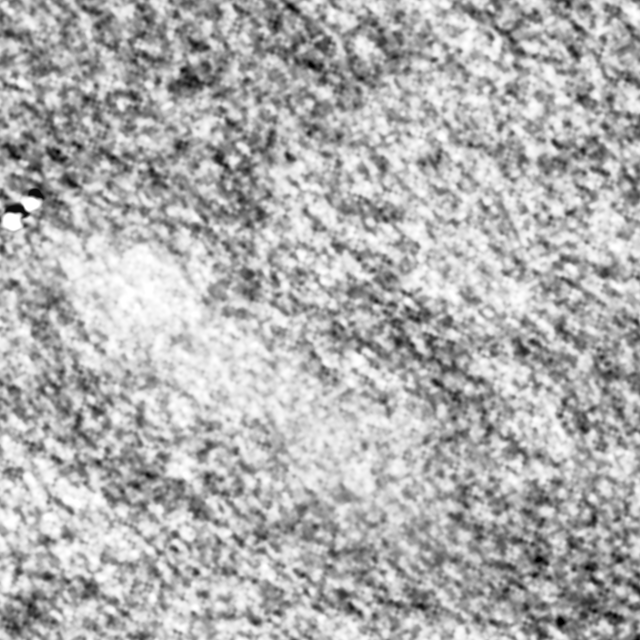
Write a Shadertoy shader that draws this texture.

```glsl
// Grey speckled grain with diagonal streaks, a pale band and a darker band.

const float FLOW_ANGLE = -0.68;      // streaks descend to the right
const float MEAN_TONE = 0.72;
const float KNEE = 0.75;             // highlights are compressed above this
const float HEADROOM = 0.31;

// Cells per canvas, along and across the flow
const vec2 CLOUD_CELLS = vec2(5.0, 9.0);
const vec2 PATCH_CELLS = vec2(19.0, 44.0);
const vec2 STREAK_CELLS = vec2(48.0, 108.0);
const vec2 GRAIN_CELLS = vec2(88.0);
const vec2 FINE_CELLS = vec2(152.0);

const float CLOUD_GAIN = 0.15;
const float PATCH_GAIN = 0.16;
const float STREAK_GAIN = 0.25;
const float GRAIN_GAIN = 0.25;
const float FINE_GAIN = 0.18;

// Bands: position across the flow, half width, change of tone
const vec3 PALE_BAND = vec3(0.545, 0.065, 0.17);
const vec3 DARK_BAND = vec3(0.72, 0.085, -0.09);
const float PALE_CALM = 0.35;        // grain contrast lost in the pale band

// Bright flecks at the left edge
const vec2 FLECK_START = vec2(0.018, 0.655);
const vec2 FLECK_STEP = vec2(0.032, 0.028);
const float FLECK_RADIUS = 0.014;

mat2 rotation(float angle) {
    float c = cos(angle), s = sin(angle);
    return mat2(c, s, -s, c);
}

float hash(ivec2 cell) {
    uvec2 k = uvec2(cell) * uvec2(73856093u, 19349663u);
    uint h = k.x ^ k.y;
    h = (h ^ (h >> 16)) * 73244475u;
    h = (h ^ (h >> 15)) * 668265263u;
    h ^= h >> 16;
    return float(h & 65535u) / 65535.0;
}

// Smooth value noise from -1 to 1
float noise(vec2 p) {
    ivec2 cell = ivec2(floor(p));
    vec2 w = fract(p);
    w = w * w * (3.0 - 2.0 * w);
    float low = mix(hash(cell), hash(cell + ivec2(1, 0)), w.x);
    float high = mix(hash(cell + ivec2(0, 1)), hash(cell + ivec2(1, 1)), w.x);
    return 2.0 * mix(low, high, w.y) - 1.0;
}

float bell(float x, float width) {
    return exp(-0.5 * x * x / (width * width));
}

float shoulder(float tone) {
    float over = max(tone - KNEE, 0.0);
    return min(tone, KNEE) + HEADROOM * (1.0 - exp(-over / HEADROOM));
}

// White flecks, each with a dark rim above and to the right
float addFlecks(float tone, vec2 uv) {
    float rough = 0.004 * noise(uv * 90.0 + 7.0);
    float soft = 0.003;
    for (int pass = 0; pass < 2; pass++) {
        for (int i = 0; i < 2; i++) {
            vec2 centre = FLECK_START + float(i) * FLECK_STEP;
            if (pass == 0) centre += vec2(0.006, 0.013);
            float radius = FLECK_RADIUS * (1.0 - 0.2 * float(i));
            float d = length((uv - centre) * vec2(0.8, 1.0)) - radius + rough;
            float cover = 1.0 - smoothstep(-soft, soft, d);
            tone = mix(tone, float(pass) * 0.95 + 0.05, cover);
        }
    }
    return tone;
}

void mainImage(out vec4 fragColor, in vec2 fragCoord) {
    vec2 uv = fragCoord / iResolution.y;

    // Coordinates along and across a gently bent flow
    vec2 flow = rotation(-FLOW_ANGLE) * uv;
    flow.y += 0.012 * noise(uv * 5.0 + 31.0);

    // Broad tone
    float edge = 0.03 * noise(flow * vec2(8.0, 14.0) + 53.0);
    float reach = smoothstep(-0.4, -0.25, flow.x) * (1.0 - smoothstep(0.35, 0.6, flow.x));
    float pale = reach * bell(flow.y - PALE_BAND.x + edge, PALE_BAND.y);
    float dark = bell(flow.y - DARK_BAND.x + edge, DARK_BAND.y);
    float tone = MEAN_TONE + PALE_BAND.z * pale + DARK_BAND.z * dark;
    tone += CLOUD_GAIN * noise(flow * CLOUD_CELLS + 11.0);

    // Grain, from streaked patches down to fine speckle
    float grain = PATCH_GAIN * noise(flow * PATCH_CELLS + 23.0);
    grain += STREAK_GAIN * noise(flow * STREAK_CELLS + 37.0);
    grain += GRAIN_GAIN * noise(rotation(0.25) * uv * GRAIN_CELLS + 71.0);
    grain += FINE_GAIN * noise(rotation(1.1) * uv * FINE_CELLS + 97.0);
    tone += grain * (1.0 - PALE_CALM * pale);

    tone = addFlecks(shoulder(tone), uv);
    fragColor = vec4(vec3(clamp(tone, 0.0, 1.0)), 1.0);
}
```
